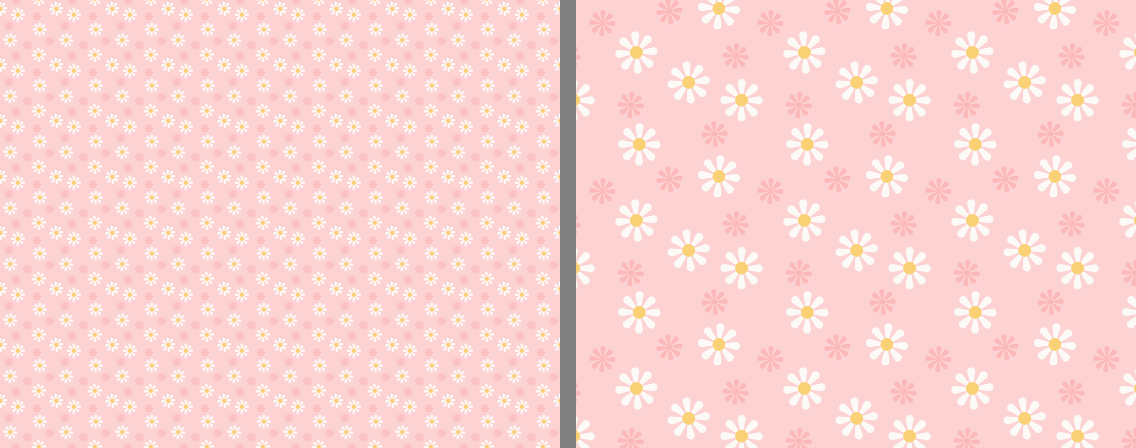
Left: the whole. Right: its middle third, enlarged.
Write a WebGL 1 fragment shader that draws this pattern.

```glsl
precision highp float;
// Small white daisies and fainter pink blossoms tossed over a soft pink ground.

uniform vec2 u_resolution;

const float TAU = 6.2831853;
const vec2 REPEATS = vec2(10.0, 8.0);
const float PETALS = 8.0;

const vec3 GROUND = vec3(0.992, 0.822, 0.828);
const vec3 BLOSSOM = vec3(0.985, 0.725, 0.730);
const vec3 PETAL_WHITE = vec3(0.990, 0.980, 0.970);
const vec3 YOLK = vec3(0.980, 0.825, 0.460);

float hash(float n) {
  return fract(sin(n * 12.9898) * 43758.5453);
}

// Flower centres inside one repeat, measured from its top left corner.
vec2 daisyCentre(int i) {
  if (i == 0) return vec2(0.693, 0.979);
  if (i == 1) return vec2(0.004, 0.157);
  if (i == 2) return vec2(0.319, 0.263);
  if (i == 3) return vec2(0.710, 0.526);
  return vec2(0.184, 0.717);
}

vec2 blossomCentre(int i) {
  if (i == 0) return vec2(0.659, 0.292);
  if (i == 1) return vec2(0.158, 0.465);
  if (i == 2) return vec2(0.889, 0.734);
  if (i == 3) return vec2(0.490, 0.804);
  return vec2(0.284, 0.001);
}

// Shortest offset from a centre on the wrapping cell.
vec2 wrapOffset(vec2 p, vec2 centre) {
  return fract(p - centre + 0.5) - 0.5;
}

float coverage(float d, float pixel) {
  return 1.0 - smoothstep(-0.5 * pixel, 0.5 * pixel, d);
}

// Ring of tapered petals with unit outer radius.
float petalDistance(vec2 p, float tilt, float innerWidth, float outerWidth) {
  float sector = TAU / PETALS;
  float angle = atan(p.y, p.x + 1e-6) - tilt;
  angle = mod(angle + 0.5 * sector, sector) - 0.5 * sector;
  vec2 q = length(p) * vec2(cos(angle), sin(angle));
  float start = 0.36;
  float end = 1.0 - outerWidth;
  float t = clamp((q.x - start) / (end - start), 0.0, 1.0);
  return length(q - vec2(mix(start, end, t), 0.0)) - mix(innerWidth, outerWidth, t);
}

vec3 drawBlossom(vec3 color, vec2 p, float radius, float tilt, float pixel) {
  float petals = petalDistance(p / radius, tilt, 0.10, 0.20) * radius;
  float heart = length(p) - 0.24 * radius;
  return mix(color, BLOSSOM, coverage(min(petals, heart), pixel));
}

vec3 drawDaisy(vec3 color, vec2 p, float radius, float tilt, float pixel) {
  float petals = petalDistance(p / radius, tilt, 0.10, 0.19) * radius;
  color = mix(color, PETAL_WHITE, coverage(petals, pixel));
  return mix(color, YOLK, coverage(length(p) - 0.30 * radius, pixel));
}

void main() {
  vec2 uv = gl_FragCoord.xy / u_resolution;
  vec2 cell = fract(vec2(uv.x, 1.0 - uv.y) * REPEATS);
  float pixel = REPEATS.y / u_resolution.y;
  vec3 color = GROUND;

  for (int i = 0; i < 5; i++) {
    float tilt = 0.3 * (hash(float(i) + 11.0) - 0.5);
    color = drawBlossom(color, wrapOffset(cell, blossomCentre(i)), 0.078, tilt, pixel);
  }
  for (int i = 0; i < 5; i++) {
    float tilt = 0.3 * (hash(float(i) + 1.0) - 0.5);
    color = drawDaisy(color, wrapOffset(cell, daisyCentre(i)), 0.126, tilt, pixel);
  }

  gl_FragColor = vec4(color, 1.0);
}
```
